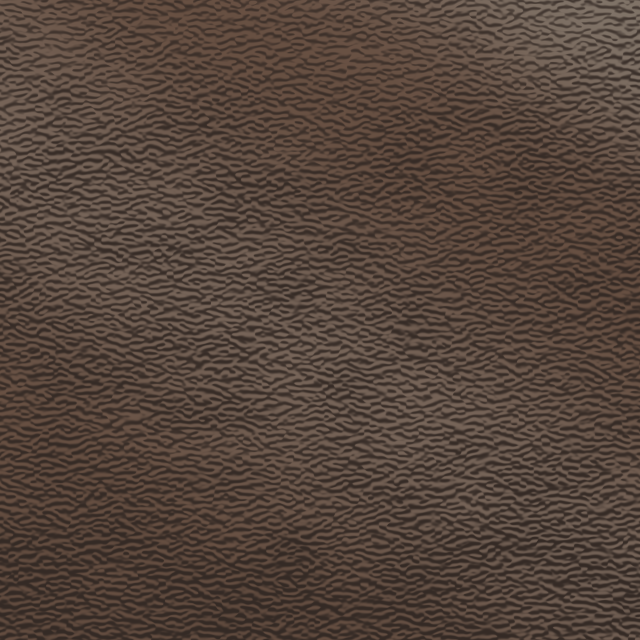
Give the GLSL for this texture, as a WebGL 1 fragment shader.

```glsl
precision highp float;

uniform vec2 u_resolution;

// Grain: cell counts set the kernel size, ridges run mostly sideways
const vec2 GRAIN_CELLS = vec2(56.0, 72.0);
const float RIDGE_FREQUENCY = 87.0;
const float FREQUENCY_JITTER = 0.18;
const float ANGLE_JITTER = 0.52;
const float AMPLITUDE_FLOOR = 0.4;
const float EDGE_SOFTNESS = 1.15;

// Groove level: higher values widen the dark grooves
const float GROOVE_MIDDLE = -0.09;
const float GROOVE_TOP = -0.46;
const float GROOVE_BOTTOM = 0.28;
const float PATCH_CELLS = 11.0;
const float PATCH_AMOUNT = 0.35;

// Sheen: broad diagonal bands of brown and grey
const vec2 SHEEN_DIRECTION = vec2(0.55, 0.83);
const float SHEEN_CENTER = 0.64;
const float SHEEN_PERIOD = 0.72;
const float SHEEN_WOBBLE = 0.05;

const vec3 GROOVE_COLOR = vec3(0.205, 0.165, 0.145);
const vec3 BROWN_COLOR = vec3(0.405, 0.312, 0.258);
const vec3 GREY_COLOR = vec3(0.465, 0.395, 0.348);
const vec3 HIGHLIGHT_COLOR = vec3(0.500, 0.450, 0.405);

const float TAU = 6.2831853;
const int KERNELS_PER_CELL = 4;

vec4 hash4(vec3 p) {
  vec4 q = fract(p.xyzx * vec4(0.1031, 0.1030, 0.0973, 0.1099));
  q += dot(q, q.wzxy + 33.33);
  return fract((q.xxyz + q.yzzw) * q.zywx);
}

float valueNoise(vec2 p) {
  vec2 cell = floor(p);
  vec2 f = fract(p);
  f = f * f * (3.0 - 2.0 * f);
  float a = hash4(vec3(cell, 17.0)).x;
  float b = hash4(vec3(cell + vec2(1.0, 0.0), 17.0)).x;
  float c = hash4(vec3(cell + vec2(0.0, 1.0), 17.0)).x;
  float d = hash4(vec3(cell + vec2(1.0, 1.0), 17.0)).x;
  return mix(mix(a, b, f.x), mix(c, d, f.x), f.y);
}

// Scattered windowed waves, evened out in amplitude so the ridges stay connected
float ridgeNoise(vec2 uv) {
  vec2 p = uv * GRAIN_CELLS;
  vec2 base = floor(p);
  vec2 phasor = vec2(0.0);
  for (int j = -1; j <= 1; j++) {
    for (int i = -1; i <= 1; i++) {
      vec2 cell = base + vec2(float(i), float(j));
      for (int k = 0; k < KERNELS_PER_CELL; k++) {
        vec4 rnd = hash4(vec3(cell + 5.0, float(k) + 1.0));
        vec2 offset = p - cell - rnd.xy;
        float window = max(0.0, 1.0 - dot(offset, offset));
        float angle = (rnd.z * 2.0 - 1.0) * ANGLE_JITTER;
        float stretch = fract(rnd.z * 7.0 + rnd.x * 5.0) * 2.0 - 1.0;
        float frequency = RIDGE_FREQUENCY * (1.0 + FREQUENCY_JITTER * stretch);
        vec2 direction = vec2(sin(angle), cos(angle));
        float phase = TAU * (dot(offset / GRAIN_CELLS, direction) * frequency + rnd.w);
        phasor += window * window * window * vec2(cos(phase), sin(phase));
      }
    }
  }
  return phasor.x / sqrt(dot(phasor, phasor) + AMPLITUDE_FLOOR);
}

vec3 ridgeColor(vec2 uv) {
  float t = dot(uv, SHEEN_DIRECTION);
  t += SHEEN_WOBBLE * (valueNoise(uv * 3.0 + 4.0) - 0.5);
  float lowest = SHEEN_CENTER - 0.5 * SHEEN_PERIOD;
  float wave = cos(TAU * (max(t, lowest) - SHEEN_CENTER) / SHEEN_PERIOD);
  vec3 color = mix(BROWN_COLOR, GREY_COLOR, 0.5 + 0.5 * wave);
  return mix(color, HIGHLIGHT_COLOR, smoothstep(1.08, 1.36, t));
}

float grooveLevel(vec2 uv) {
  float level = mix(GROOVE_BOTTOM, GROOVE_MIDDLE, smoothstep(0.0, 0.32, uv.y));
  level = mix(level, GROOVE_TOP, smoothstep(0.68, 1.0, uv.y));
  float patches = valueNoise(uv * PATCH_CELLS * vec2(1.0, 1.8) + 11.0);
  return level + PATCH_AMOUNT * (patches - 0.5);
}

void main() {
  vec2 uv = gl_FragCoord.xy / u_resolution;
  float level = grooveLevel(uv);
  float ridge = smoothstep(level - EDGE_SOFTNESS, level + EDGE_SOFTNESS, ridgeNoise(uv));
  vec3 color = mix(GROOVE_COLOR, ridgeColor(uv), ridge);
  gl_FragColor = vec4(color, 1.0);
}
```
